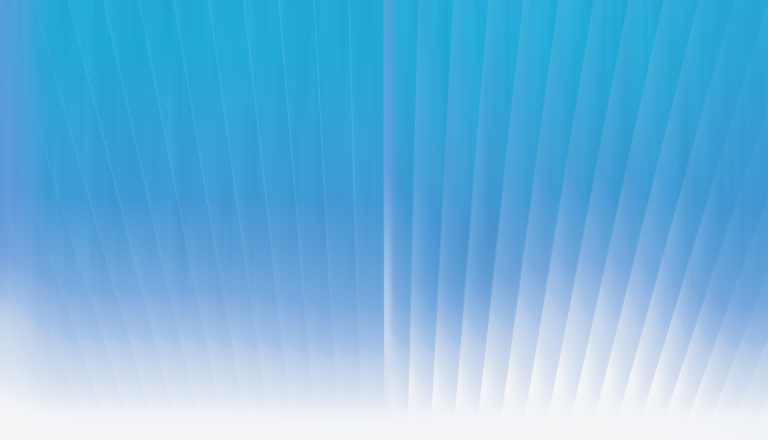
Reproduce this background procedurally as a Shadertoy shader.

```glsl
// A cyan-to-white backdrop seen through a fan of narrow glass pleats.
// A vertical colour ramp is bent by a sawtooth across each pleat; the pleats
// converge downward, and soft glows and faint streaks vary the surface.

const vec3 SNOW   = vec3(0.955, 0.960, 0.970);
const vec3 MIST   = vec3(0.81, 0.86, 0.93);
const vec3 POWDER = vec3(0.68, 0.78, 0.91);
const vec3 SKY    = vec3(0.49, 0.67, 0.87);
const vec3 BLUE   = vec3(0.25, 0.60, 0.83);
const vec3 CYAN   = vec3(0.13, 0.66, 0.84);
const vec3 VIOLET = vec3(0.44, 0.61, 0.87);
const vec3 SHADE  = vec3(0.27, 0.53, 0.78);
const vec3 GLINT  = vec3(0.60, 0.79, 0.93);

const float PLEAT_BOTTOM = 0.0296; // pleat widths, in canvas widths
const float PLEAT_TOP    = 0.0456;
const float BEND         = 0.085;  // ramp shift across a pleat
const float STREAK       = 0.018;

float hash(vec2 p) {
    return fract(sin(dot(p, vec2(127.1, 311.7))) * 43758.5453);
}

float noise(vec2 p) {
    vec2 i = floor(p), f = fract(p);
    f = f * f * (3.0 - 2.0 * f);
    return mix(mix(hash(i), hash(i + vec2(1, 0)), f.x),
               mix(hash(i + vec2(0, 1)), hash(i + vec2(1, 1)), f.x), f.y);
}

float glow(vec2 p, vec2 centre, vec2 radius) {
    vec2 d = (p - centre) / radius;
    return exp(-dot(d, d));
}

float rise(float a, float b, float x) {
    return clamp((x - a) / (b - a), 0.0, 1.0);
}

vec3 ramp(float h) {
    vec3 c = mix(SNOW, MIST, smoothstep(0.03, 0.15, h));
    c = mix(c, POWDER, rise(0.14, 0.225, h));
    c = mix(c, SKY, rise(0.21, 0.33, h));
    c = mix(c, BLUE, rise(0.32, 0.54, h));
    return mix(c, CYAN, rise(0.52, 0.88, h));
}

void mainImage(out vec4 fragColor, in vec2 fragCoord) {
    vec2 uv = fragCoord / iResolution.xy;
    float u = uv.x - 0.5;

    // Pleat coordinate: a light left side falling to a dark right side
    float width = mix(PLEAT_BOTTOM, PLEAT_TOP, uv.y);
    float f = fract(u / width);
    float aa = 1.2 / (iResolution.x * width);
    float light = pow(1.0 - f, 1.4) * smoothstep(0.0, aa, f);
    float toEdge = min(f, 1.0 - f);
    float crease = 1.0 - smoothstep(0.0, max(aa, 0.035), toEdge);

    // Pleats are strong right of the centre and fade near the sides
    float rightSide = smoothstep(-0.0008, 0.0008, u);
    float fade = 1.0 - 0.75 * smoothstep(0.36, 0.48, abs(u));
    float strength = mix(0.22, 1.0, rightSide) * fade;
    float low = smoothstep(0.02, 0.15, uv.y);

    // Bent height with broad swells of the white floor
    float h = uv.y - BEND * light * strength * low;
    h -= 0.06 * glow(uv, vec2(0.76, 0.30), vec2(0.15, 0.18));
    h -= 0.10 * glow(uv, vec2(0.0, 0.34), vec2(0.055, 0.24));
    h += 0.035 * glow(uv, vec2(0.45, 0.27), vec2(0.12, 0.16));
    h += 0.06 * glow(uv, vec2(0.60, 0.42), vec2(0.07, 0.18));
    h += 0.05 * glow(uv, vec2(0.96, 0.36), vec2(0.08, 0.16));
    vec3 col = ramp(h);

    // Dusky pools and violet sides
    float dusk = 0.45 * glow(uv, vec2(0.62, 0.45), vec2(0.07, 0.13))
               + 0.22 * glow(uv, vec2(0.37, 0.45), vec2(0.20, 0.10))
               + 0.22 * glow(uv, vec2(0.98, 0.68), vec2(0.09, 0.40));
    col = mix(col, SHADE, dusk * (1.0 - 0.6 * light * strength));
    float side = smoothstep(0.08, 0.0, uv.x) * smoothstep(0.25, 0.55, uv.y);
    col = mix(col, VIOLET, 0.65 * side);

    // Sheen, bright creases and the central seam
    float sheen = 0.20 * light * strength * low;
    col = mix(col, GLINT, sheen * smoothstep(0.15, 0.45, uv.y));
    col = mix(col, max(col, GLINT), crease * fade * 0.22 * low);
    float seam = rightSide * smoothstep(0.014, 0.004, u);
    col = mix(col, mix(MIST, VIOLET, smoothstep(0.25, 0.65, uv.y)),
              0.60 * seam * low);

    // Fine vertical streaks
    float grain = noise(uv * vec2(150.0, 5.0)) + noise(uv * vec2(55.0, 3.0)) - 1.0;
    col += STREAK * grain * smoothstep(0.1, 0.5, uv.y);

    fragColor = vec4(clamp(col, 0.0, 1.0), 1.0);
}
```
